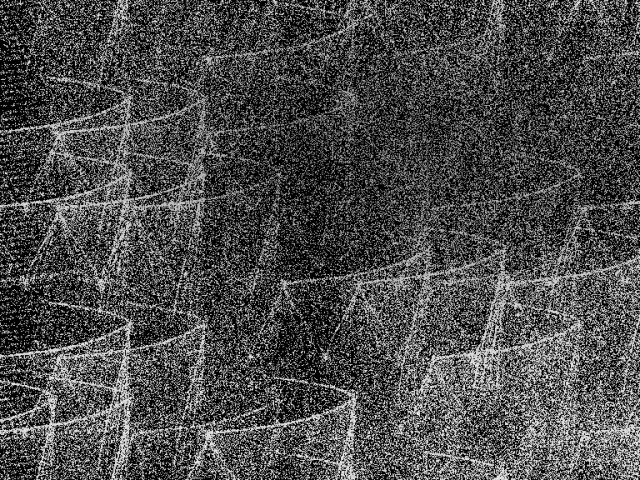
Write a Shadertoy shader that draws this pattern.

```glsl
// Folded sheets drawn as a cloud of fine white dots on black.
// A density field (haze, roofs, steep fans of threads, bright corners) sets the
// chance of each tiny dot; dots are then box filtered over the pixel.

const float DOT_ROWS = 576.0;               // dots per canvas height
const float FOLD_PERIOD = 0.15625;          // lattice step of the folds
const vec2 FOLD_ORIGIN = vec2(0.1215, 0.41);
const vec2 FAR_CORNER = vec2(1.95, 0.46);   // right end of a fold's roof
const vec3 BLACK = vec3(0.008);
const vec3 WHITE = vec3(1.0);

float hash(vec2 p) {
    vec3 q = fract(p.xyx * 0.1031);
    q += dot(q, q.yzx + 33.33);
    return fract((q.x + q.y) * q.z);
}

float valueNoise(vec2 p) {
    vec2 i = floor(p), f = fract(p);
    f = f * f * (3.0 - 2.0 * f);
    return mix(mix(hash(i), hash(i + vec2(1, 0)), f.x),
               mix(hash(i + vec2(0, 1)), hash(i + vec2(1, 1)), f.x), f.y);
}

float thread(float distanceTo, float width) {
    return 1.0 - smoothstep(0.4 * width, width, abs(distanceTo));
}

float inside(float x, float lo, float hi) {
    return step(lo, x) * step(x, hi);
}

float glow(vec2 q, vec2 center) {
    return exp(-22.0 * length(q - center));
}

// Threads that leave a corner downwards and spread between two leans.
float fan(vec2 q, vec2 corner, float drop, vec2 leans, float gaps) {
    vec2 r = q - corner;
    float t = -r.y / drop;
    if (t < 0.0 || t > 1.0) return 0.0;
    float ease = max(mix(t, t * t * (3.0 - 2.0 * t), 0.5), 0.02);
    float spread = leans.y - leans.x;
    float k = (-r.x / ease - leans.x) / spread * gaps;
    float nearest = clamp(floor(k + 0.5), 0.0, gaps);
    float d = (k - nearest) * spread / gaps * ease;
    float rim = mix(0.55, 1.0, step(gaps - 0.5, nearest));
    return thread(d, 0.017) * rim * (1.0 - 0.45 * t);
}

// One fold: roof, back lip, limbs, corner glows and the sheet under the roof.
float fold(vec2 q) {
    float u = q.x / FAR_CORNER.x;
    float roofY = 0.2 * u + 0.26 * u * u * u * u;
    float lipY = FAR_CORNER.y + 0.38 * sqrt(max(1.0 - u, 0.0));
    float span = inside(u, 0.0, 1.0);
    float edges = thread(q.y - roofY, 0.022) * span;
    edges = max(edges, 0.75 * thread(q.y - lipY, 0.02) * inside(u, 0.45, 1.0));
    edges = max(edges, fan(q, vec2(0), 1.0, vec2(0.24, 0.44), 2.0));
    edges = max(edges, 0.7 * fan(q, vec2(0), 1.0, vec2(-0.3, -0.55), 2.0));
    edges = max(edges, fan(q, FAR_CORNER, 1.95, vec2(0.1, 0.42), 3.0));
    float tips = glow(q, vec2(0)) + glow(q, FAR_CORNER) + glow(q, vec2(-0.44, -1.0));
    float depth = roofY - q.y;
    float sheet = span * step(0.0, depth) * exp(-2.2 * max(depth, 0.0));
    return 0.75 * edges + 0.7 * tips + 0.16 * sheet;
}

// Folds sit on a square lattice with random strength.
float foldLattice(vec2 p) {
    vec2 g = (p - FOLD_ORIGIN) / FOLD_PERIOD;
    float sum = 0.0;
    for (int j = 0; j <= 2; j++)
    for (int i = -1; i <= 1; i++) {
        vec2 cell = floor(g) + vec2(i, j);
        float strength = smoothstep(0.45, 0.95, hash(cell + 41.0));
        if (strength > 0.03) sum += strength * fold(g - cell);
    }
    return sum;
}

float blob(vec2 p, vec2 center, vec2 sharpness) {
    vec2 d = (p - center) * sharpness;
    return exp(-dot(d, d));
}

float dotDensity(vec2 p, float haze) {
    float corner = smoothstep(0.35, 1.15, p.x) * (1.0 - smoothstep(0.1, 0.55, p.y));
    float base = 0.23 + 0.22 * corner + 0.09 * haze;
    base -= 0.11 * blob(p, vec2(0.58, 0.6), vec2(8.0, 5.0));
    base -= 0.15 * blob(p, vec2(0.65, 0.27), vec2(9.0, 7.0));
    // Uneven weave, stretched along the steep limbs.
    float weave = valueNoise(vec2(p.x - 0.3 * p.y, 0.25 * p.y) * 42.0);
    base *= 0.6 + 0.45 * weave + 0.4 * valueNoise(p * 9.0);
    // Sparse tilted rows towards the left edge.
    float rows = 0.5 + 0.5 * cos(6.2832 * (p.y - 0.13 * p.x) * 72.0);
    base *= mix(0.2 + 0.9 * rows * rows, 1.0, smoothstep(0.03, 0.15, p.x));
    return base + foldLattice(p) * (1.0 - 0.7 * haze);
}

float dotLight(vec2 id) {
    vec2 p = (id + 0.5) / DOT_ROWS;
    float haze = blob(p, vec2(0.82, 0.68), vec2(1.7, 3.6));
    float lit = step(hash(id + 7.0), min(dotDensity(p, haze), 0.88));
    return lit * mix(0.95, 0.66, haze) * (0.8 + 0.2 * hash(id + 913.0));
}

void mainImage(out vec4 fragColor, in vec2 fragCoord) {
    float footprint = DOT_ROWS / iResolution.y;
    vec2 lo = (fragCoord - 0.5) * footprint, hi = lo + footprint;
    float light = 0.0;
    for (int j = 0; j < 4; j++)
    for (int i = 0; i < 4; i++) {
        vec2 id = floor(lo) + vec2(i, j);
        vec2 overlap = max(min(hi, id + 1.0) - max(lo, id), 0.0);
        float weight = overlap.x * overlap.y / (footprint * footprint);
        if (weight > 0.001) light += weight * dotLight(id);
    }
    fragColor = vec4(mix(BLACK, WHITE, light), 1.0);
}
```
